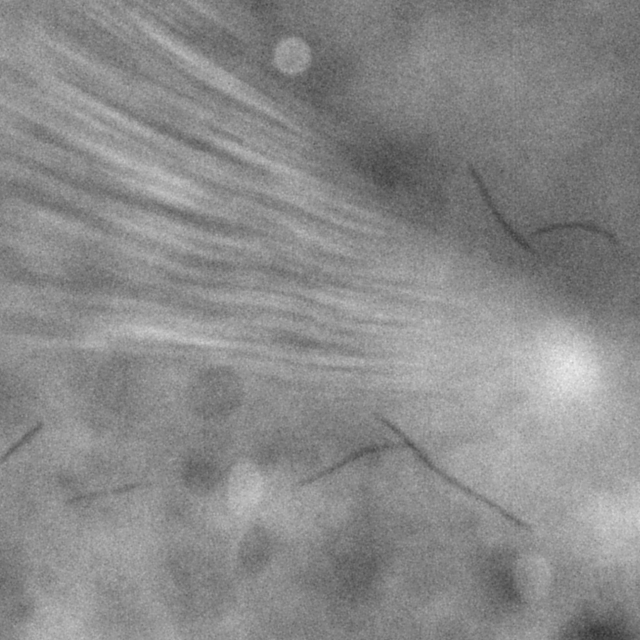
This texture is drawn by a Shadertoy shader. Its source:

```glsl
// Grey micrograph-like field: curved fibre streaks, a dark diagonal band, glowing
// patches and thin strands. Cellular bump noise supplies clouds, mottling and grain;
// the streaks follow level curves of a fan-shaped flow.
#define BASE_TONE 0.555
#define FAR_TONE 0.445
#define BAND_DEPTH 0.085
#define CLOUD_AMOUNT 0.075
#define STREAK_AMOUNT 0.085
#define STREAK_SCALE vec2(7.0, 40.0)
#define SPECK_AMOUNT 0.10
#define STRAND_WIDTH 0.006
#define GRAIN_SCALE 360.0
#define GRAIN_AMOUNT 0.055

vec3 hash3(vec2 cell) {
    vec3 q = fract(cell.xyx * vec3(0.1031, 0.1030, 0.0973));
    q += dot(q, q.yxz + 33.33);
    return fract((q.xxy + q.yzz) * q.zyx);
}

// Cellular noise: one smooth bump of random sign and height per jittered cell
float bumps(vec2 p) {
    vec2 cell = floor(p);
    float sum = 0.0;
    for (int j = -1; j <= 1; j++)
    for (int i = -1; i <= 1; i++) {
        vec2 id = cell + vec2(i, j);
        vec3 rnd = hash3(id + 57.0);
        vec2 d = p - id - rnd.xy;
        float k = max(0.0, 1.0 - dot(d, d));
        sum += (2.0 * rnd.z - 1.0) * k * k;
    }
    return sum;
}

// Layered bumps, turned at each octave
float clouds(vec2 p) {
    float sum = 0.0, amp = 1.0;
    for (int i = 0; i < 5; i++) {
        sum += amp * bumps(p);
        p = mat2(1.6, 1.3, -1.3, 1.6) * p + 7.3;
        amp *= 0.68;
    }
    return sum;
}

float glow(vec2 p, vec2 center, vec2 radius) {
    vec2 d = (p - center) / radius;
    return exp(-dot(d, d));
}

float disc(vec2 p, vec2 center, vec2 radius) {
    return 1.0 - smoothstep(0.75, 1.15, length((p - center) / radius));
}

// Thin bowed line from a to b, fading towards its ends
float strand(vec2 p, vec2 a, vec2 b, float bow) {
    float len = distance(a, b);
    vec2 dir = (b - a) / len;
    float t = dot(p - a, dir) / len;
    float off = dot(p - a, vec2(-dir.y, dir.x)) - 4.0 * bow * t * (1.0 - t);
    float ends = smoothstep(-0.03, 0.12, t) * smoothstep(1.03, 0.85, t);
    return ends * exp(-off * off / (STRAND_WIDTH * STRAND_WIDTH));
}

void mainImage(out vec4 fragColor, in vec2 fragCoord) {
    vec2 uv = fragCoord / iResolution.xy;
    vec2 warp = vec2(bumps(uv * 9.0 + 3.0), bumps(uv * 9.0 + 40.0));
    vec2 p = uv + 0.012 * warp;

    // Dark band along a falling exponential curve
    float fall = 0.53 * exp(-3.5 * (p.x - 0.4));
    float slope = 3.5 * fall;
    float across = (p.y - 0.47 - fall) / sqrt(1.0 + slope * slope);
    float beyond = smoothstep(-0.11, 0.03, across);
    float tone = mix(BASE_TONE, FAR_TONE, beyond);
    tone -= BAND_DEPTH * exp(-across * across / 0.006);

    // Clouds and small dark mottling
    float lower = smoothstep(0.5, 0.36, p.y + 0.15 * p.x);
    tone += CLOUD_AMOUNT * clouds(p * 5.0) * mix(0.65, 0.95, lower);
    tone -= SPECK_AMOUNT * lower * smoothstep(0.35, 1.0, bumps(p * 13.0 + 19.0));

    // Fibre streaks fanning out on the left
    vec2 s = uv + 0.005 * warp;
    vec2 flow = vec2(s.x, (s.y - 0.38) * exp(1.2 * s.x));
    float streak = bumps(flow * STREAK_SCALE) + 0.5 * bumps(flow * STREAK_SCALE * 1.9 + 11.0);
    float fibres = smoothstep(0.43, 0.52, s.y + 0.17 * s.x) * (1.0 - beyond);
    tone += STREAK_AMOUNT * fibres * smoothstep(0.8, 0.5, s.x) * streak;

    // Bright patches
    tone += 0.20 * glow(p, vec2(0.88, 0.415), vec2(0.06, 0.055));
    tone += 0.22 * glow(p, vec2(1.0, 0.19), vec2(0.10, 0.09));
    tone += 0.10 * glow(p, vec2(0.76, 0.40), vec2(0.20, 0.17));
    tone += 0.13 * glow(p, vec2(0.19, 0.475), vec2(0.14, 0.022));
    tone += 0.07 * glow(p, vec2(0.18, 0.08), vec2(0.13, 0.15));
    tone += 0.07 * glow(p, vec2(0.74, 0.88), vec2(0.11, 0.09));

    // Dark patches
    tone -= 0.19 * glow(p, vec2(0.0, 0.37), vec2(0.055, 0.05));
    tone -= 0.16 * glow(p, vec2(0.55, 0.11), vec2(0.10, 0.07));
    tone -= 0.17 * glow(p, vec2(0.79, 0.09), vec2(0.05, 0.05));
    tone -= 0.10 * glow(p, vec2(0.45, 0.30), vec2(0.11, 0.05));
    tone -= 0.20 * glow(p, vec2(0.93, 0.0), vec2(0.06, 0.03));
    tone -= 0.08 * disc(p, vec2(0.33, 0.38), vec2(0.045, 0.04));

    // Pale rounded bodies
    tone += 0.17 * disc(uv, vec2(0.457, 0.912), vec2(0.031));
    tone += 0.08 * disc(p, vec2(0.385, 0.24), vec2(0.028, 0.048));
    tone += 0.08 * disc(p, vec2(0.835, 0.10), vec2(0.032, 0.04));

    // Dark strands
    float strands = strand(p, vec2(0.58, 0.35), vec2(0.85, 0.17), -0.008);
    strands += 0.8 * strand(p, vec2(0.46, 0.245), vec2(0.66, 0.30), 0.01);
    strands += 0.8 * strand(p, vec2(0.72, 0.74), vec2(0.84, 0.60), -0.006);
    strands += 0.7 * strand(p, vec2(0.82, 0.63), vec2(0.97, 0.62), 0.03);
    strands += strand(p, vec2(-0.01, 0.27), vec2(0.06, 0.34), 0.0);
    strands += 0.6 * strand(p, vec2(0.10, 0.20), vec2(0.25, 0.24), 0.012);
    tone -= 0.13 * strands;

    // Fine grain
    tone += GRAIN_AMOUNT * bumps(uv * GRAIN_SCALE);
    fragColor = vec4(vec3(clamp(tone, 0.0, 1.0)), 1.0);
}
```
